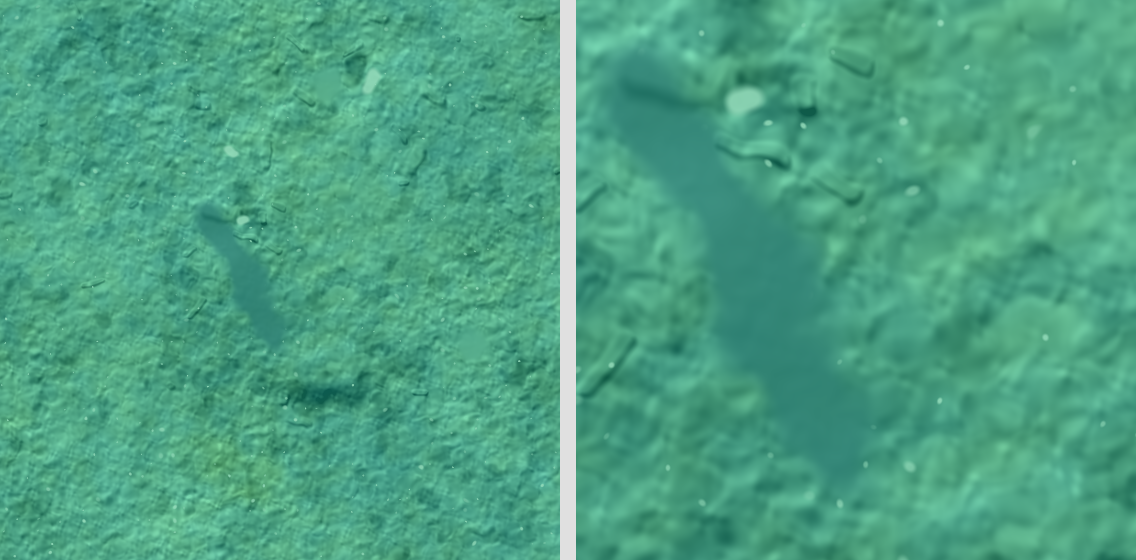
Left: the whole. Right: its middle third, enlarged.
A Shadertoy shader for this texture:

```glsl
// Sandy seabed under green water: lit grains, clods, a smooth blue furrow and pale shell bits.
#define GRAIN_CELLS 92.0
#define GRAIN_CONTRAST 2.5
#define PATCH_CONTRAST 0.7
#define CLOD_COUNT 34
#define SPECK_CELLS 50.0
#define SPECK_SHARE 0.13
#define LIGHT_DIR vec2(-0.45, 0.89)
#define MID_COLOR vec3(0.310, 0.653, 0.530)
#define TONE_STEP vec3(0.115, 0.135, 0.110)
#define FURROW_COLOR vec3(0.190, 0.510, 0.465)
#define SHELL_COLOR vec3(0.580, 0.860, 0.730)

float hash(vec2 p) {
    return fract(sin(dot(p, vec2(127.1, 311.7))) * 43758.5453);
}

vec2 hash2(vec2 p) {
    return vec2(hash(p), hash(p + 41.3));
}

float noise(vec2 p) {
    vec2 i = floor(p), f = fract(p);
    f = f * f * (3.0 - 2.0 * f);
    float low = mix(hash(i), hash(i + vec2(1, 0)), f.x);
    float high = mix(hash(i + vec2(0, 1)), hash(i + vec2(1, 1)), f.x);
    return mix(low, high, f.y);
}

// Zero-centred noise, turned by its seed so that layers do not share a grid
float layer(vec2 p, float cells, float seed) {
    float c = cos(seed * 1.7), s = sin(seed * 1.7);
    return noise(mat2(c, -s, s, c) * p * cells + seed * 17.3) - 0.5;
}

float sandHeight(vec2 p) {
    return 0.55 * layer(p, GRAIN_CELLS * 0.45, 1.0)
         + 0.50 * layer(p, GRAIN_CELLS, 2.0)
         + 0.25 * layer(p, GRAIN_CELLS * 1.8, 3.0);
}

float segment(vec2 p, vec2 a, vec2 b) {
    vec2 pa = p - a, ba = b - a;
    return length(pa - ba * clamp(dot(pa, ba) / dot(ba, ba), 0.0, 1.0));
}

// Soft capsule: 1 inside, 0 outside
float capsule(vec2 p, vec2 a, vec2 b, float r) {
    return 1.0 - smoothstep(0.55, 1.35, segment(p, a, b) / r);
}

// Faint lit rim towards the light, stronger shadow on the far side
float emboss(vec2 p, vec2 a, vec2 b, float r) {
    float e = capsule(p, a, b, r) - capsule(p + LIGHT_DIR * r * 0.8, a, b, r);
    return 0.45 * max(e, 0.0) + 1.15 * min(e, 0.0);
}

// Scattered crumbs and short rods, denser towards the top
float clods(vec2 p) {
    float tone = 0.0;
    for (int i = 0; i < CLOD_COUNT; i++) {
        vec2 id = vec2(float(i) * 1.37, 5.1);
        vec2 centre = hash2(id);
        centre.y = sqrt(centre.y);
        float size = hash(id + 9.2), angle = 6.283 * hash(id + 3.7);
        float r = mix(0.005, 0.014, size * size);
        vec2 reach = vec2(cos(angle), sin(angle)) * 0.022 * hash(id + 7.9);
        tone += emboss(p, centre - reach, centre + reach, r);
    }
    return tone;
}

// Small bright grains, one at most per cell
float specks(vec2 p) {
    vec2 g = p * SPECK_CELLS, cell = floor(g);
    vec2 q = fract(g) - mix(vec2(0.3), vec2(0.7), hash2(cell));
    q.x += 0.5 * q.y * (hash(cell + 2.6) - 0.5);
    float r = mix(0.08, 0.21, pow(hash(cell + 8.4), 3.0));
    float present = step(hash(cell + 13.7), SPECK_SHARE);
    return present * (1.0 - smoothstep(0.4 * r, 1.4 * r, length(q))) * mix(0.3, 0.9, hash(cell + 6.1));
}

void mainImage(out vec4 fragColor, in vec2 fragCoord) {
    vec2 p = fragCoord / iResolution.y;
    vec2 wobble = vec2(layer(p, 55.0, 4.0), layer(p, 55.0, 5.0));
    vec2 w = p + 0.007 * wobble;
    vec2 ragged = p + 0.016 * wobble + 0.03 * vec2(layer(p, 18.0, 6.0), layer(p, 18.0, 7.0));

    // Smooth parts: the furrow and two round pebbles
    float furrow = max(capsule(ragged, vec2(0.385, 0.60), vec2(0.44, 0.52), 0.030),
                       capsule(ragged, vec2(0.44, 0.52), vec2(0.475, 0.41), 0.033));
    float pebble = max(capsule(w, vec2(0.582, 0.845), vec2(0.586, 0.853), 0.025),
                       capsule(w, vec2(0.843, 0.380), vec2(0.847, 0.384), 0.025));
    float smoothness = max(furrow, pebble);

    // Sand relief and broad patches
    float rough = mix(0.7, 1.25, layer(p, 5.0, 8.0) + 0.5) * (1.0 - 0.82 * smoothness);
    float tone = GRAIN_CONTRAST * rough * (sandHeight(w) - sandHeight(w + LIGHT_DIR * 0.006));
    tone += PATCH_CONTRAST * (layer(p, 3.0, 9.0) + 0.8 * layer(p, 8.0, 10.0) + 0.9 * layer(w, 21.0, 11.0));

    // Ragged hollows, clods, the main mound and a shaded bank
    float hollow = smoothstep(0.18, 0.42, layer(w, 26.0, 12.0) + 0.35 * layer(p, 70.0, 13.0));
    tone += 0.06 - 0.65 * hollow * (1.0 - smoothness);
    tone += 1.1 * clods(w);
    tone += 1.5 * emboss(ragged, vec2(0.525, 0.340), vec2(0.615, 0.348), 0.038);
    tone -= 0.9 * capsule(ragged, vec2(0.91, 0.335), vec2(0.96, 0.360), 0.018);
    tone -= 1.3 * capsule(ragged, vec2(0.625, 0.870), vec2(0.645, 0.885), 0.017);
    tone -= 0.9 * capsule(ragged, vec2(0.430, 0.670), vec2(0.475, 0.595), 0.018);
    tone = clamp(tone, -2.2, 1.4);

    // Water tint drifts between blue and yellow green
    float tint = 0.7 * layer(p, 4.0, 14.0) + 0.8 * layer(w, 34.0, 15.0);
    tint -= 0.6 * capsule(ragged, vec2(0.38, 0.19), vec2(0.44, 0.15), 0.05);
    vec3 color = MID_COLOR + TONE_STEP * tone + vec3(-0.025, 0.0, 0.065) * tint;
    color = mix(color, FURROW_COLOR + 0.05 * tone, 0.8 * furrow);
    color = mix(color, MID_COLOR + 0.03, 0.65 * pebble);

    // Shell bits and bright grains
    float shell = max(capsule(w, vec2(0.656, 0.840), vec2(0.668, 0.865), 0.011),
                  max(capsule(w, vec2(0.432, 0.607), vec2(0.438, 0.609), 0.008),
                      capsule(w, vec2(0.409, 0.735), vec2(0.417, 0.725), 0.008)));
    color = mix(color, SHELL_COLOR, max(0.85 * shell, specks(w) * (1.0 - smoothness)));
    fragColor = vec4(clamp(color, 0.0, 1.0), 1.0);
}
```
